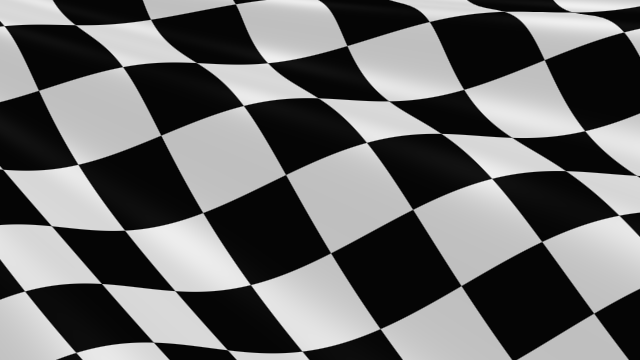
This pattern is drawn by a Shadertoy shader. Its source:

```glsl
// Rippling black and white checkered cloth with soft satin highlights.

const float PI = 3.14159265;
const float VIEW_HEIGHT = 4.32;      // canvas height in cloth units
const vec2  ANCHOR = vec2(1.0, 1.8); // cloth origin, measured from the top left
const float BLACK = 0.02;
const float WHITE = 0.80;
const float FOLD_SHADE = 0.05;       // broad light and dark across a fold
const float GLOSS_WHITE = 0.14;
const float GLOSS_BLACK = 0.05;
const float RIPPLE_BASE = 0.18;      // ripple height, and its growth per row
const float RIPPLE_GROWTH = 0.06;
const float SWAY = 0.06;             // sideways pull of the ripple
const int   SOLVE_STEPS = 6;

// Ripple phase in half waves; folds fan out towards the lower rows
float foldPhase(vec2 cell) {
    float c = cell.x, r = cell.y;
    float halfWave = max(2.45 + 0.38 * r, 0.8);
    float n = (c - 3.4 - 1.2 * r + 0.05 * r * r) / halfWave;
    return n - 0.03 * n * n;
}

// Cloth cell (column, row) to canvas position, y pointing down
vec2 drape(vec2 cell) {
    float c = cell.x, r = cell.y;
    float wave = sin(PI * foldPhase(cell));
    float x = (0.94 - 0.003 * c) * c + (0.535 + 0.016 * r) * r - SWAY * wave;
    float tilt = -0.177 - 0.033 * r + 0.0045 * r * r;
    float drop = r * (0.755 + 0.015 * r - 0.003 * r * r);
    float y = tilt * c + drop + (RIPPLE_BASE + RIPPLE_GROWTH * r) * wave;
    return ANCHOR + vec2(x, y);
}

// Invert the drape by Newton steps from a flat, sheared grid
vec2 clothCell(vec2 p) {
    const float EPS = 0.004;
    vec2 d = p - ANCHOR;
    vec2 cell = vec2(0.755 * d.x - 0.535 * d.y, 0.18 * d.x + 0.94 * d.y) / 0.806;
    for (int i = 0; i < SOLVE_STEPS; i++) {
        vec2 here = drape(cell);
        vec2 dc = (drape(cell + vec2(EPS, 0.0)) - here) / EPS;
        vec2 dr = (drape(cell + vec2(0.0, EPS)) - here) / EPS;
        vec2 correction = inverse(mat2(dc, dr)) * (p - here);
        cell += clamp(correction, -0.7, 0.7);
    }
    return cell;
}

// Smooth checker: 0 on black squares, 1 on white
float checker(vec2 cell) {
    vec2 width = max(fwidth(cell), 1e-4);
    vec2 wave = abs(mod(cell - 0.5, 2.0) - 1.0) - 0.5; // signed distance to grid lines
    vec2 side = clamp(wave / width * 2.0, -1.0, 1.0);
    return 0.5 - 0.5 * side.x * side.y;
}

void mainImage(out vec4 fragColor, in vec2 fragCoord) {
    vec2 p = vec2(fragCoord.x, iResolution.y - fragCoord.y) * VIEW_HEIGHT / iResolution.y;
    vec2 cell = clothCell(p);
    float phase = foldPhase(cell);

    // Highlights run along crests and troughs, varied by slow sines
    float gloss = pow(0.5 - 0.5 * cos(2.0 * PI * phase), 4.0);
    gloss *= 0.8 + 0.2 * sin(1.7 * cell.x + 0.9 * cell.y) * sin(1.1 * cell.y - 0.6);

    float white = WHITE + FOLD_SHADE * cos(PI * phase) + GLOSS_WHITE * gloss;
    float black = BLACK + GLOSS_BLACK * gloss * gloss;
    fragColor = vec4(vec3(mix(black, white, checker(cell))), 1.0);
}
```
